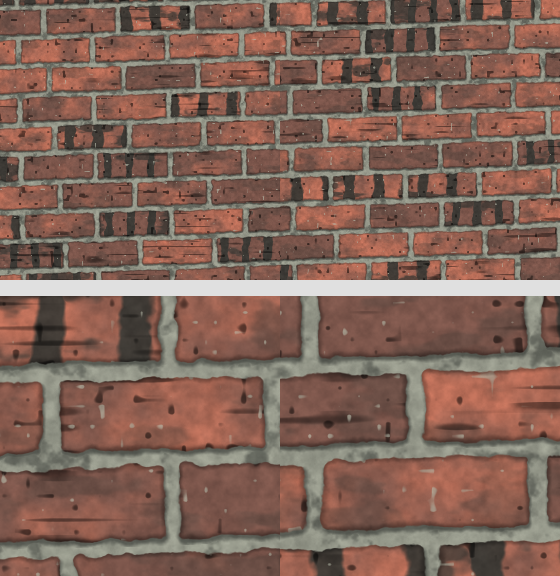
Top, the full canvas; bottom, a detail of the centre.
Give the GLSL for this texture, as a Shadertoy shader.

```glsl
#define ROW_HEIGHT 0.1044
#define BRICK_LENGTH 0.2656
#define JOINT 0.0195
#define SLOPE 0.031
#define FIRST_ROW 0.030
#define SEAM_X 1.0
#define SEAM_SHIFT 0.169
#define FLASHED_SHARE 0.27
#define SOOTY_SHARE 0.04
#define ROUGHNESS 0.011
#define GRAIN 0.30

const vec3 RED = vec3(0.72, 0.425, 0.34);
const vec3 BROWN = vec3(0.47, 0.325, 0.285);
const vec3 SOOT = vec3(0.20, 0.205, 0.19);
const vec3 ASH = vec3(0.33, 0.31, 0.28);
const vec3 MORTAR = vec3(0.59, 0.60, 0.545);
const vec3 MORTAR_SHADE = vec3(0.34, 0.35, 0.32);

float hash(vec2 p) {
    vec3 q = fract(p.xyx * vec3(0.1031, 0.1030, 0.0973));
    q += dot(q, q.yzx + 33.33);
    return fract((q.x + q.y) * q.z);
}

float noise(vec2 p) {
    vec2 i = floor(p), f = fract(p);
    f = f * f * (3.0 - 2.0 * f);
    return mix(mix(hash(i), hash(i + vec2(1, 0)), f.x),
               mix(hash(i + vec2(0, 1)), hash(i + vec2(1, 1)), f.x), f.y);
}

float fbm(vec2 p) {
    float sum = 0.0, amplitude = 0.533;
    for (int i = 0; i < 4; i++) {
        sum += amplitude * noise(p);
        p = p * 2.03 + 17.3;
        amplitude *= 0.5;
    }
    return sum;
}

float roundedBox(vec2 p, vec2 halfSize, float radius) {
    vec2 q = abs(p) - halfSize + radius;
    return length(max(q, 0.0)) + min(max(q.x, q.y), 0.0) - radius;
}

vec3 brickFace(vec2 p, vec2 local, vec2 id) {
    float kind = hash(id + 3.7), tone = hash(id + 51.0);
    vec2 q = p + id * 5.3;
    float blotch = fbm(q * vec2(16.0, 20.0));

    // Fired clay, from bright red to brown
    float age = blotch * 1.1 + 0.85 * tone * tone - 0.36;
    vec3 face = mix(RED, BROWN, smoothstep(-0.05, 0.75, age));

    // Upright soot bands on flashed bricks
    float u = local.x / BRICK_LENGTH + 0.07 * (blotch - 0.5);
    float bands = cos(6.2832 * (u * (2.5 + step(0.5, tone)) + hash(id + 9.0)));
    float soot = smoothstep(0.25, 0.6, bands + 0.9 * (fbm(q * 30.0) - 0.5));
    float smear = smoothstep(0.53, 0.66, fbm(q * vec2(11.0, 25.0) + 40.0));
    float flashed = step(kind, FLASHED_SHARE);
    face = mix(face, SOOT, max(soot * flashed * 0.9, smear * (0.25 + 0.45 * flashed)));
    face = mix(face, ASH, step(1.0 - SOOTY_SHARE, kind) * 0.9);

    // Long creases, dark pits and pale flecks
    float crease = smoothstep(0.78, 0.92, noise(q * vec2(9.0, 105.0)));
    face *= 1.0 - 0.4 * crease * step(0.45, hash(id + 23.0));
    face *= 1.0 - 0.5 * smoothstep(0.83, 0.95, noise(q * 70.0));
    float fleck = smoothstep(0.90, 0.98, noise(q * 85.0 + 11.0));
    return mix(face, MORTAR * 1.15, 0.65 * fleck);
}

void mainImage(out vec4 fragColor, in vec2 fragCoord) {
    vec2 p = fragCoord / iResolution.y;
    float pixel = 1.0 / iResolution.y;

    // Tilted courses, counted downwards; the bond jumps at the seam
    float side = step(SEAM_X, p.x);
    float course = (1.0 - p.y + SLOPE * p.x - FIRST_ROW) / ROW_HEIGHT + 1.0;
    course += 0.05 * (noise(p * vec2(6.0, 9.0)) - 0.5);
    float row = floor(course);
    float start = mix(0.060 + 0.0026 * row, 0.146 + 0.0099 * row, mod(row, 2.0));
    float along = (p.x - start - side * SEAM_SHIFT) / BRICK_LENGTH;
    vec2 id = vec2(floor(along) + 20.0 * side, row) + 30.0;

    // Brick outline with chipped edges
    vec2 cell = vec2(BRICK_LENGTH, ROW_HEIGHT);
    vec2 local = (fract(vec2(along, course)) - 0.5) * cell;
    vec2 halfSize = 0.5 * (cell - JOINT) + 0.002 * (hash(id + 77.0) - 0.5);
    float chips = ROUGHNESS * (fbm(p * 45.0) - 0.5);
    float edge = roundedBox(local, halfSize, 0.006) + chips;
    float cover = smoothstep(pixel, -pixel, edge);

    // Mortar, shaded below and beside each brick
    float shadow = roundedBox(local - vec2(0.001, 0.004), halfSize, 0.006) + chips;
    float shade = smoothstep(0.005, -0.002, shadow);
    shade = max(shade, 0.8 * smoothstep(0.52, 0.75, fbm(p * 38.0 + 8.0)));
    vec3 color = mix(MORTAR, MORTAR_SHADE, shade);

    vec3 face = brickFace(p, local, id);
    face *= mix(0.72, 1.03, smoothstep(0.0, -0.007, edge));
    face *= 1.0 - 0.2 * smoothstep(0.3, 0.5, local.y / ROW_HEIGHT);
    color = mix(color, face, cover);

    // Fine grain over the whole wall
    color *= 1.0 + GRAIN * (fbm(p * 95.0) - 0.5);
    fragColor = vec4(clamp(color, 0.0, 1.0), 1.0);
}
```
